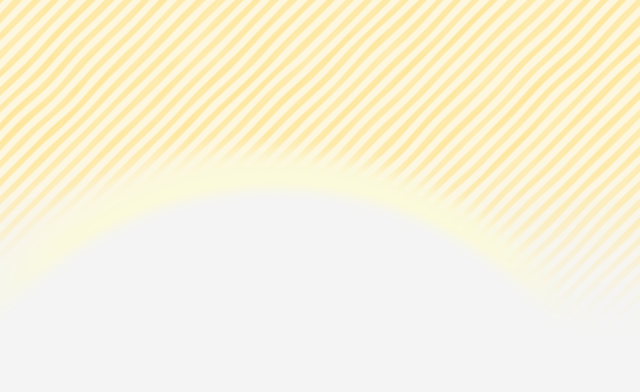
This background is drawn by a Shadertoy shader. Its source:

```glsl
// Hand-painted yellow diagonal stripes fading into a pale grey dome with a soft lemon glow.

const vec3 GREY   = vec3(0.957);
const vec3 CREAM  = vec3(0.994, 0.970, 0.875);
const vec3 AMBER  = vec3(0.992, 0.905, 0.625);
const vec3 LEMON  = vec3(0.984, 0.982, 0.850);

const vec2  DOME_CENTRE = vec2(0.430, -0.232);
const float DOME_RADIUS = 0.534;
const float STRIPE_STEP = 0.02865;   // horizontal spacing, in canvas widths

float hash(vec2 cell) {
    vec3 q = fract(vec3(cell.xyx) * 0.1031);
    q += dot(q, q.yzx + 33.33);
    return fract((q.x + q.y) * q.z);
}

float noise(vec2 p) {
    vec2 i = floor(p), f = fract(p);
    f = f * f * (3.0 - 2.0 * f);
    float low  = mix(hash(i), hash(i + vec2(1.0, 0.0)), f.x);
    float high = mix(hash(i + vec2(0.0, 1.0)), hash(i + vec2(1.0)), f.x);
    return mix(low, high, f.y);
}

// Brush strokes: x counts stripes across, y runs along each stripe.
float brushStripes(vec2 p, float top) {
    float across = (p.x - p.y + top) / STRIPE_STEP;
    float along = p.x + p.y;
    float wobble = noise(vec2(across * 0.4, along * 9.0)) - 0.5;
    float offset = across + 0.22 * wobble;
    float id = floor(offset + 0.5);
    float dist = abs(offset - id);
    float halfWidth = 0.24 + 0.07 * (noise(vec2(id * 3.7, along * 14.0)) - 0.5);
    float edge = 0.085;
    float body = 1.0 - smoothstep(halfWidth - edge, halfWidth + edge, dist);

    // Slow changes of pressure and fine streaks of pigment.
    float pressure = noise(vec2(id * 5.3 + 2.0, along * 7.0));
    float streaks = noise(vec2(across * 7.0, along * 22.0));
    return body * (0.65 + 0.27 * pressure + 0.20 * streaks);
}

// Soft ring that rises quickly from the dome and falls off outward.
float glowRing(float d, float peak, float inner, float outer) {
    float t = (d - peak) / (d < peak ? inner : outer);
    return exp(-t * t);
}

void mainImage(out vec4 fragColor, in vec2 fragCoord) {
    vec2 p = fragCoord / iResolution.x;
    float top = iResolution.y / iResolution.x;
    float domeDist = length(p - DOME_CENTRE) - DOME_RADIUS;

    // Cream wash thinning toward the bottom
    vec3 color = mix(GREY, CREAM, smoothstep(0.09, 0.43, p.y));

    // Stripes, hidden near the dome, with a wider gap on the left
    float gap = mix(0.055, 0.0, p.x);
    float stripeFade = smoothstep(0.07, 0.43, p.y)
                     * smoothstep(gap, gap + 0.075, domeDist);
    color = mix(color, AMBER, brushStripes(p, top) * stripeFade);

    // Lemon glow around the dome
    float glow = glowRing(domeDist, 0.030, 0.022, 0.035)
               * smoothstep(0.08, 0.27, p.y);
    color = mix(color, LEMON, 0.85 * glow);

    // Grey dome with a feathered rim
    color = mix(GREY, color, smoothstep(-0.006, 0.030, domeDist));

    fragColor = vec4(color, 1.0);
}
```
